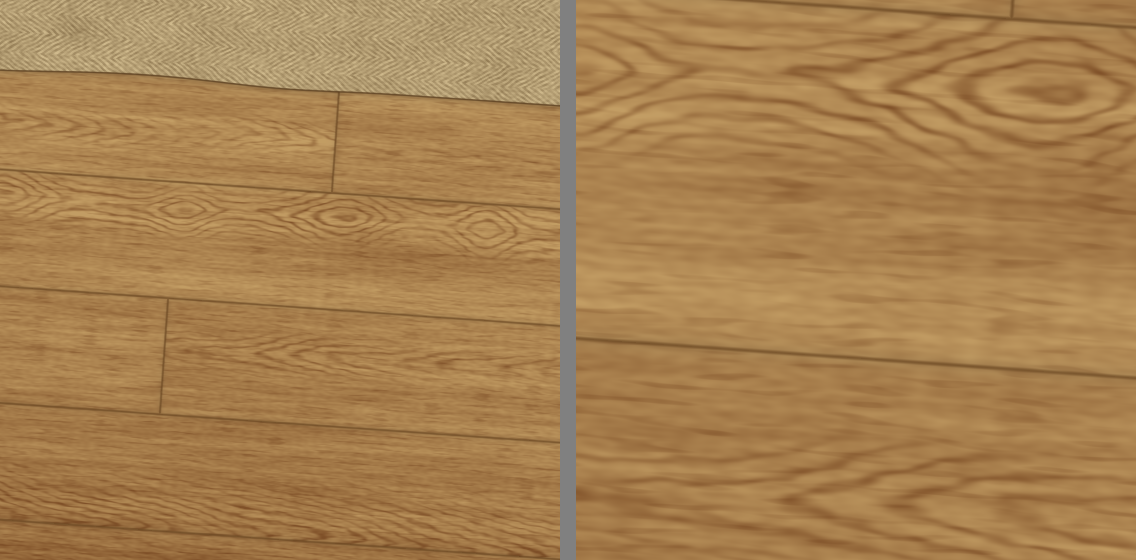
Left, the full canvas; right, a detail of the centre.
Give the GLSL for this texture, as a Shadertoy shader.

```glsl
#define PLANK_HEIGHT 0.2085
#define FIRST_SEAM 0.072
#define TILT 0.071
#define SEAM_HALF_WIDTH 0.0012
#define RING_DENSITY 72.0
#define RIB_SPACING 0.0135
#define RIB_BAND 0.070
#define DARK_WOOD vec3(0.53, 0.35, 0.185)
#define LIGHT_WOOD vec3(0.745, 0.595, 0.375)
#define SEAM_COLOR vec3(0.43, 0.29, 0.14)
#define RUG_LIGHT vec3(0.785, 0.70, 0.525)
#define RUG_DARK vec3(0.59, 0.50, 0.345)

const float TAU = 6.28319;

vec2 hashGradient(vec2 cell) {
    float angle = TAU * fract(sin(dot(cell, vec2(127.1, 311.7))) * 43758.5);
    return vec2(cos(angle), sin(angle));
}

// Gradient noise, roughly -0.7 to 0.7
float noise(vec2 p) {
    vec2 i = floor(p), f = p - i;
    vec2 w = f * f * f * (f * (f * 6.0 - 15.0) + 10.0);
    vec2 e = vec2(0.0, 1.0);
    float low = mix(dot(hashGradient(i), f), dot(hashGradient(i + e.yx), f - e.yx), w.x);
    float high = mix(dot(hashGradient(i + e.xy), f - e.xy), dot(hashGradient(i + 1.0), f - 1.0), w.x);
    return mix(low, high, w.y);
}

// Ring figure of a plank: centre height, drift along the plank, reach, strength
vec4 plankFigure(float row, bool rightSide) {
    if (row > 2.5) return rightSide ? vec4(0.772, 10.0, 0.020, 0.35) : vec4(0.785, 19.0, 0.030, 0.60);
    if (row > 1.5) return vec4(0.655, 0.0, 0.046, 0.95);
    if (row > 0.5) return rightSide ? vec4(0.405, -11.0, 0.036, 0.65) : vec4(0.380, 2.0, 0.100, 0.15);
    return row > -0.5 ? vec4(0.080, 15.0, 0.090, 0.75) : vec4(0.000, 10.0, 0.080, 0.25);
}

// Knots spaced along a plank, alternately large and small
float knots(float along) {
    float sum = 0.0;
    for (int i = 0; i < 4; i++) {
        float n = float(i);
        float center = -0.04 + 0.345 * n - 0.0185 * n * n;
        float size = 0.085 - 0.035 * mod(n, 2.0);
        float d = (along - center) / size;
        sum += (3.4 - 1.2 * mod(n, 2.0)) * exp(-d * d);
    }
    return sum;
}

float growthRings(vec2 q, float row, float id, vec4 figure) {
    float across = q.y - figure.x + 0.016 * noise(vec2(q.x * 4.0 + id, id));
    float rings = RING_DENSITY * sqrt(across * across + 0.00004) + figure.y * q.x;
    if (row == 2.0) rings -= knots(q.x);
    rings += 0.9 * noise(q * vec2(6.0, 20.0) + id) + 0.3 * noise(q * vec2(35.0, 110.0));
    float line = pow(0.5 + 0.5 * cos(TAU * rings), 3.0);
    float fade = exp(-pow(abs(across) / figure.z, 4.0));
    float wear = 0.85 + 0.9 * noise(q * vec2(5.0, 30.0) + 9.0) + 0.4 * noise(q * vec2(50.0, 200.0));
    return (line - 0.22) * fade * figure.w * wear;
}

vec3 woodFloor(vec2 uv, vec2 q, float pixel) {
    float level = (q.y - FIRST_SEAM) / PLANK_HEIGHT;
    float row = floor(level), t = level - row;
    float joint = 0.1275 + 0.1395 * row + (mod(row, 2.0) == 0.0 ? 1.3 : 0.0);
    bool rightSide = q.x > joint;
    float id = 17.3 * row + (rightSide ? 5.7 : 0.0);

    // Tone: room light, plank variation and streaks
    float tone = 0.75 + 0.06 * uv.y - 0.52 * exp(-3.4 * uv.y) * (1.0 - 0.6 * uv.x);
    tone += 0.08 * noise(vec2(id, 0.37));
    tone += 0.24 * noise(q * vec2(1.4, 22.0) + id);
    tone += 0.26 * noise(q * vec2(3.0, 75.0) + id);
    tone += 0.26 * noise(q * vec2(10.0, 170.0) - id);
    tone += 0.20 * noise(q * vec2(70.0, 240.0));
    if (row == 2.0) tone += 0.13 * (1.0 - smoothstep(0.0, 0.35, t)) - 0.15 * smoothstep(0.2, 0.45, t) * (1.0 - smoothstep(0.5, 0.7, t));
    // Short dark pores
    tone -= 0.22 * smoothstep(0.12, 0.42, noise(q * vec2(22.0, 210.0) + 2.0 * id));
    tone -= 0.66 * growthRings(q, row, id, plankFigure(row, rightSide));
    vec3 color = mix(DARK_WOOD, LIGHT_WOOD, clamp(tone, -0.15, 1.08));

    // Soft seams between rows and butt joints
    float gap = min(min(t, 1.0 - t) * PLANK_HEIGHT, abs(q.x - joint));
    float seam = 1.0 - smoothstep(0.0, SEAM_HALF_WIDTH + 1.2 * pixel, gap);
    color *= 1.0 - 0.10 * exp(-gap / 0.004);
    return mix(color, SEAM_COLOR, 0.68 * seam);
}

vec3 herringboneRug(vec2 uv, vec2 q) {
    vec2 p = q + 0.0035 * vec2(noise(q * 35.0), noise(q * 35.0 + 7.0));
    float zigzag = abs(fract(p.y / RIB_BAND) - 0.5) * RIB_BAND;
    float phase = (p.x + 1.5 * zigzag) / RIB_SPACING;
    float rib = smoothstep(-0.8, 0.8, sin(TAU * phase)) - 0.5;
    float weave = 0.56 + 0.60 * rib * (0.75 + 0.8 * noise(q * 45.0));
    weave += 0.46 * noise(q * vec2(120.0, 200.0)) + 0.25 * noise(q * vec2(60.0, 110.0) + 3.0);
    weave += 0.20 * noise(q * vec2(9.0, 16.0));
    vec2 stain = (uv - vec2(0.13, 0.95)) / vec2(0.035, 0.028);
    weave -= 0.28 * exp(-dot(stain, stain));
    return mix(RUG_DARK, RUG_LIGHT, clamp(weave, -0.2, 1.15));
}

void mainImage(out vec4 fragColor, in vec2 fragCoord) {
    vec2 uv = fragCoord / iResolution.xy;
    float pixel = 1.0 / iResolution.y;
    vec2 q = uv + TILT * vec2(-uv.y, uv.x);

    // Rug with a gently waving hem and its contact shadow
    float hem = 0.879 - 0.068 * uv.x + 0.005 * sin(10.0 * (uv.x - 0.1)) * (1.0 - smoothstep(0.4, 0.75, uv.x));
    float above = uv.y - hem;
    vec3 ground = woodFloor(uv, q, pixel) * (1.0 - 0.18 * exp(-max(-above, 0.0) / 0.006));
    vec3 color = mix(ground, herringboneRug(uv, q), smoothstep(-pixel, pixel, above));
    float hemLine = 1.0 - smoothstep(0.0, 0.0006 + 1.2 * pixel, abs(above));
    color = mix(color, SEAM_COLOR * 0.8, 0.75 * hemLine);
    fragColor = vec4(color, 1.0);
}
```
